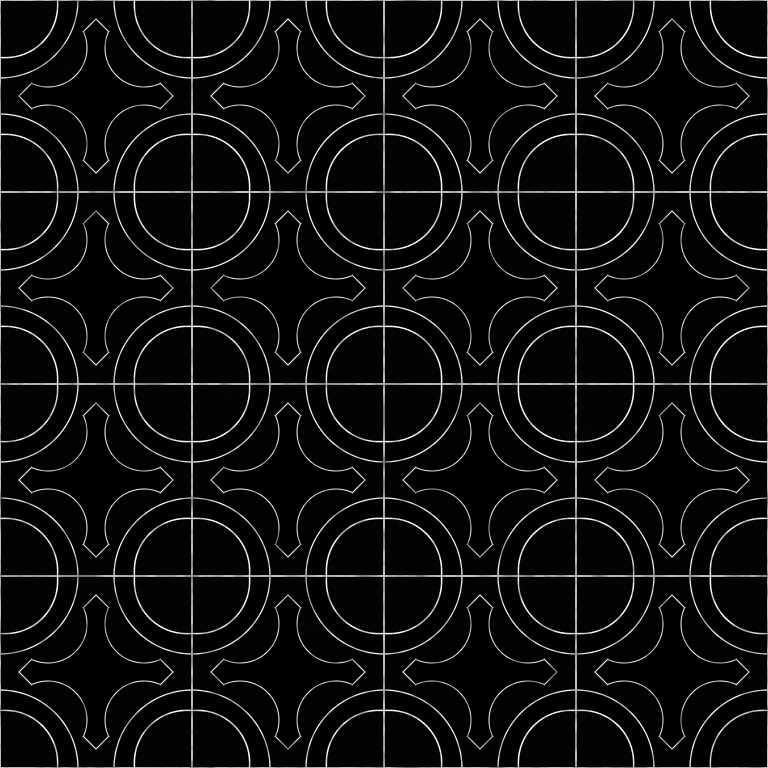
This pattern is drawn by a WebGL 1 fragment shader. Its source:

```glsl
precision highp float;
uniform vec2 u_resolution;

// Layout, in tile units
const float REPEATS = 4.0;
const float OUTER_RADIUS = 0.406;
const float INNER_HALF = 0.300;
const float INNER_CORNER = 0.272;
const float STAR_TIP = 0.401;
const float BITE_OFFSET = 0.25;
const float BITE_RADIUS = 0.203;

// Line widths in tile units, and their brightness
const float GRID_WIDTH = 0.0088;
const float INNER_WIDTH = 0.0076;
const float OUTER_WIDTH = 0.0066;
const float STAR_WIDTH = 0.0054;
const float GRID_INK = 0.84;
const float INNER_INK = 0.98;
const float OUTER_INK = 0.94;
const float STAR_INK = 0.90;

// Ground and wear
const float GROUND = 0.011;
const float RECESS = 0.005;
const float MOTTLE = 0.005;
const float WEAR_CELLS = 72.0;
const float WEAR_LOW = 0.64;
const float WEAR_HIGH = 1.06;
const float TAU = 6.2831853;

vec2 hash2(vec2 cell) {
  vec2 h = vec2(dot(cell, vec2(127.1, 311.7)), dot(cell, vec2(269.5, 183.3)));
  return fract(sin(h) * 43758.55);
}

// Distance to the nearest scattered point; wraps across the canvas
float cellular(vec2 uv, float cells) {
  vec2 p = uv * cells;
  vec2 base = floor(p);
  float nearest = 2.0;
  for (int j = -1; j <= 1; j++) {
    for (int i = -1; i <= 1; i++) {
      vec2 cell = base + vec2(float(i), float(j));
      vec2 point = cell + hash2(mod(cell, cells));
      nearest = min(nearest, length(p - point));
    }
  }
  return nearest;
}

// Slow drift in -1..1, whole cycles across the canvas
float drift(vec2 uv) {
  vec2 a = uv * TAU;
  float s = sin(7.0 * a.x + 5.0 * a.y + 2.0 * sin(3.0 * a.y));
  s += sin(11.0 * a.y - 9.0 * a.x + 2.0 * sin(5.0 * a.x));
  return 0.5 * s;
}

float roundedBox(vec2 p, float halfSize, float corner) {
  vec2 q = abs(p) - (halfSize - corner);
  return length(max(q, 0.0)) + min(max(q.x, q.y), 0.0) - corner;
}

// Four pointed arms, hollowed by a round bite in each quadrant
float starShape(vec2 p) {
  vec2 q = abs(p);
  float diamond = (q.x + q.y - STAR_TIP) * 0.70711;
  float bite = BITE_RADIUS - length(q - BITE_OFFSET);
  return max(diamond, bite);
}

// Box-filtered coverage, keeps hairlines at their true weight
float stroke(float d, float width, float px) {
  float low = max(d - 0.5 * px, -0.5 * width);
  float high = min(d + 0.5 * px, 0.5 * width);
  return max(high - low, 0.0) / px;
}

float fill(float d, float px) {
  return clamp(0.5 - d / px, 0.0, 1.0);
}

void main() {
  vec2 uv = gl_FragCoord.xy / u_resolution;
  float px = REPEATS / min(u_resolution.x, u_resolution.y);
  vec2 starPos = fract(uv * REPEATS) - 0.5;
  vec2 crossPos = fract(uv * REPEATS + 0.5) - 0.5;

  // Shapes
  float grid = min(abs(crossPos.x), abs(crossPos.y));
  float outer = length(crossPos) - OUTER_RADIUS;
  float inner = roundedBox(crossPos, INNER_HALF, INNER_CORNER);
  float star = starShape(starPos);

  // Faintly mottled ground with darker rings and stars
  float grain = cellular(uv, WEAR_CELLS);
  float slow = drift(uv);
  float ground = GROUND + MOTTLE * (grain - 0.5);
  float recess = max(fill(star, px), fill(max(outer, -inner), px));
  ground = mix(ground, RECESS, recess);

  // Worn lines
  float lines = GRID_INK * stroke(grid, GRID_WIDTH, px);
  lines = max(lines, INNER_INK * stroke(inner, INNER_WIDTH, px));
  lines = max(lines, OUTER_INK * stroke(outer, OUTER_WIDTH, px));
  lines = max(lines, STAR_INK * stroke(star, STAR_WIDTH, px));
  float wear = smoothstep(0.0, 1.0, 1.05 - 0.9 * grain + 0.25 * slow);
  lines *= mix(WEAR_LOW, WEAR_HIGH, wear);

  gl_FragColor = vec4(vec3(clamp(max(ground, lines), 0.0, 1.0)), 1.0);
}
```
